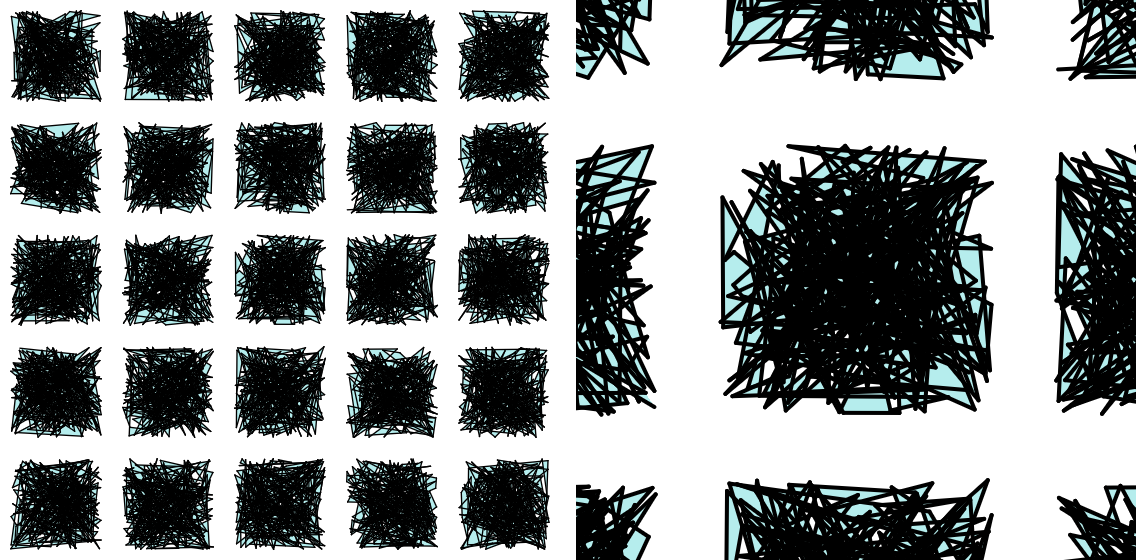
Left: the whole. Right: its middle third, enlarged.
Write a WebGL 2 fragment shader that draws this pattern.

```glsl
#version 300 es
precision highp float;
// Five by five grid of square black scribbles, each one random polyline filled with pale cyan.

uniform vec2 u_resolution;
out vec4 fragColor;

const int VERTICES = 260;

uint hash(uint n) {
    n = n * 747796405u + 2891336453u;
    n = ((n >> ((n >> 28u) + 4u)) ^ n) * 277803737u;
    return (n >> 22u) ^ n;
}

// Random corner of the scribble, uniform in a square around the cell centre.
vec2 vertex(int index, int cell) {
    uint h = hash(uint(index) + hash(uint(cell) + 71u));
    return (vec2(h & 65535u, h >> 16u) / 65535.0 - 0.5) * 0.81;
}

float segmentDistance(vec2 p, vec2 a, vec2 b) {
    vec2 ap = p - a, ab = b - a;
    return length(ap - ab * clamp(dot(ap, ab) / max(dot(ab, ab), 1e-6), 0.0, 1.0));
}

// Signed crossing of the edge a-b by a ray going right from p.
int windingStep(vec2 p, vec2 a, vec2 b) {
    bool aBelow = a.y <= p.y, bBelow = b.y <= p.y;
    if (aBelow == bBelow) return 0;
    float side = (b.x - a.x) * (p.y - a.y) - (p.x - a.x) * (b.y - a.y);
    if (aBelow) return side > 0.0 ? 1 : 0;
    return side < 0.0 ? -1 : 0;
}

void main() {
    vec2 grid = gl_FragCoord.xy / u_resolution * 5.0;
    vec2 p = fract(grid) - 0.5;
    ivec2 id = ivec2(floor(grid));
    int cell = id.x + 5 * id.y;
    float pixel = 5.0 / min(u_resolution.x, u_resolution.y);

    vec3 color = vec3(1.0);

    // The gutters stay blank.
    if (max(abs(p.x), abs(p.y)) < 0.42 + pixel) {
        int winding = 0;
        float paper = 1.0;
        vec2 a = vertex(VERTICES - 1, cell);
        for (int i = 0; i < VERTICES; i++) {
            vec2 b = vertex(i, cell);
            winding += windingStep(p, a, b);
            // The closing edge bounds the fill but carries no ink.
            if (i > 0) {
                float ink = (0.006 - segmentDistance(p, a, b)) / pixel + 0.5;
                paper *= 1.0 - clamp(ink, 0.0, 1.0);
            }
            a = b;
        }
        // Nonzero fill, then the ink on top.
        if (winding != 0) color = vec3(0.71, 0.93, 0.93);
        color *= paper;
    }

    fragColor = vec4(color, 1.0);
}
```
